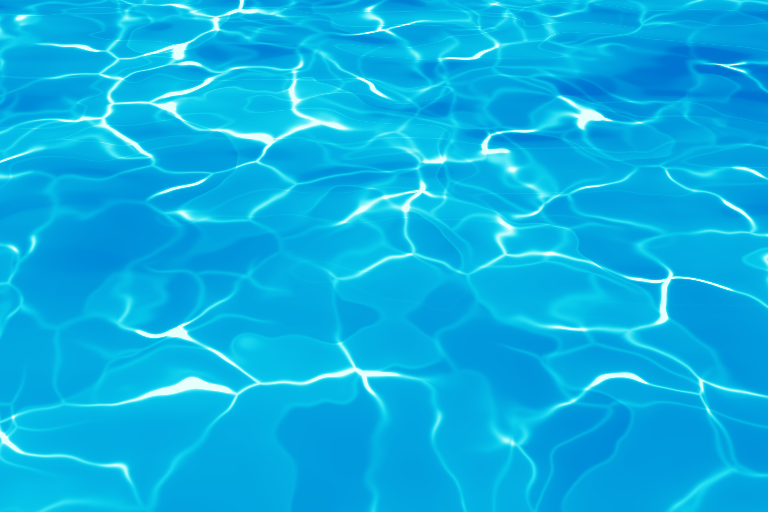
A WebGL 1 fragment shader for this texture:

```glsl
precision highp float;
uniform vec2 u_resolution;

#define BASE_LIGHT 0.632
#define CELL_SCALE vec2(6.2, 16.0)
#define WARP 0.62
#define LINE_WIDTH 0.022
#define LINE_LIGHT 0.17
#define GLOW_LIGHT 0.065
#define FOLD_LEVEL 0.57
#define FOLD_LIGHT 0.075
#define RIPPLE_LIGHT 0.20
#define SPARKLE_LIGHT 0.26

float hash(vec2 p) {
  return fract(sin(dot(p, vec2(127.1, 311.7))) * 43758.547);
}

vec2 hash2(vec2 p) {
  return vec2(hash(p), hash(p + vec2(37.3, 17.9)));
}

float noise(vec2 p) {
  vec2 i = floor(p), f = fract(p);
  f = f * f * f * (f * (f * 6.0 - 15.0) + 10.0);
  return mix(mix(hash(i), hash(i + vec2(1.0, 0.0)), f.x),
             mix(hash(i + vec2(0.0, 1.0)), hash(i + 1.0), f.x), f.y);
}

float softNoise(vec2 p) {
  vec2 turned = vec2(0.8 * p.x - 0.6 * p.y, 0.6 * p.x + 0.8 * p.y);
  return 0.7 * noise(p) + 0.3 * noise(turned * 2.1 + 9.3);
}

vec2 warp(vec2 p, float seed) {
  return vec2(softNoise(p + seed), softNoise(p + seed + 31.7)) - 0.5;
}

// Returns distance to the nearest cell border and a random value per cell
vec2 cells(vec2 p) {
  vec2 home = floor(p), f = fract(p), nearCell = vec2(0.0), nearVec = vec2(0.0);
  float best = 9.0;
  for (int j = -1; j <= 1; j++) {
    for (int i = -1; i <= 1; i++) {
      vec2 cell = vec2(float(i), float(j));
      vec2 v = cell + hash2(home + cell) - f;
      float d = dot(v, v);
      if (d < best) { best = d; nearVec = v; nearCell = cell; }
    }
  }
  float border = 9.0;
  for (int j = -2; j <= 2; j++) {
    for (int i = -2; i <= 2; i++) {
      vec2 cell = nearCell + vec2(float(i), float(j));
      vec2 v = cell + hash2(home + cell) - f;
      vec2 across = v - nearVec;
      if (dot(across, across) > 0.0001)
        border = min(border, dot(0.5 * (v + nearVec), normalize(across)));
    }
  }
  return vec2(border, hash(home + nearCell + 5.5));
}

// Light level to pool colour, from deep blue through cyan to white
vec3 waterColor(float light) {
  float white = clamp((light - 0.75) / 0.25, 0.0, 1.0);
  return vec3(0.1 * max(light - 0.56, 0.0) + 0.85 * pow(white, 2.2),
              light, 0.85 + 0.31 * (light - 0.56));
}

void main() {
  vec2 p = gl_FragCoord.xy / u_resolution.y;

  // Pool floor seen at a slant, bent by the moving surface
  float depth = 1.0 / (2.0 - p.y);
  vec2 ground = vec2((p.x - 0.75) * depth, depth) * CELL_SCALE + vec2(40.0, 20.0);
  vec2 bent = ground + WARP * 1.6 * warp(ground * 0.9, 3.0)
                     + WARP * 0.45 * warp(ground * 2.6, 57.0);

  // Broad light and shade
  float light = BASE_LIGHT + 0.17 * (softNoise(ground * 0.55 + 70.0) - 0.5);
  light += 0.02 - 0.05 * p.x * p.y;

  // Main caustic net
  vec2 net = cells(bent);
  float strength = 0.3 + 0.9 * smoothstep(0.25, 0.75, noise(ground * 1.3 + 12.0));
  float width = LINE_WIDTH * (0.7 + 1.2 * p.y + 0.7 * noise(ground * 2.0));
  float core = exp(-pow(net.x / width, 2.0));
  light += 0.07 * (net.y - 0.5) * smoothstep(0.0, 0.05, net.x);
  light += strength * (LINE_LIGHT * core + GLOW_LIGHT * exp(-net.x / 0.11));

  // Fainter, finer net showing in places
  vec2 fine = cells(bent * 1.35 + 0.8 * warp(ground * 1.2, 81.0) + 63.0);
  float fineMask = smoothstep(0.48, 0.75, noise(ground * 0.7 + 44.0));
  light += fineMask * (0.09 * exp(-pow(fine.x / (width * 1.4), 2.0))
                     + 0.035 * exp(-fine.x / 0.1));

  // Folded sheets of light with bright rims
  float fold = softNoise(bent * 0.85 + 23.0) - FOLD_LEVEL;
  float sheet = smoothstep(-0.008, 0.012, fold) * exp(-5.0 * max(fold, 0.0));
  light += FOLD_LIGHT * sheet + 0.07 * strength * exp(-pow(fold / 0.011, 2.0));

  // Flat surface ripples, stronger far away
  float far = smoothstep(0.2, 1.0, p.y);
  vec2 flatWave = vec2(ground.x * 0.8, ground.y * 2.2) + 1.2 * warp(ground, 19.0);
  float ripple = softNoise(flatWave + 90.0);
  light += RIPPLE_LIGHT * (0.15 + far) * (ripple - 0.5);
  light += 0.08 * far * exp(-pow((ripple - 0.6) / 0.018, 2.0));
  light -= 0.06 * far * smoothstep(0.34, 0.24, ripple);

  // White sparkles along the brightest lines
  float glint = smoothstep(0.6, 0.85, noise(ground * 2.4 + 7.0));
  light += SPARKLE_LIGHT * glint * core * strength;

  gl_FragColor = vec4(waterColor(clamp(light, 0.46, 1.0)), 1.0);
}
```
